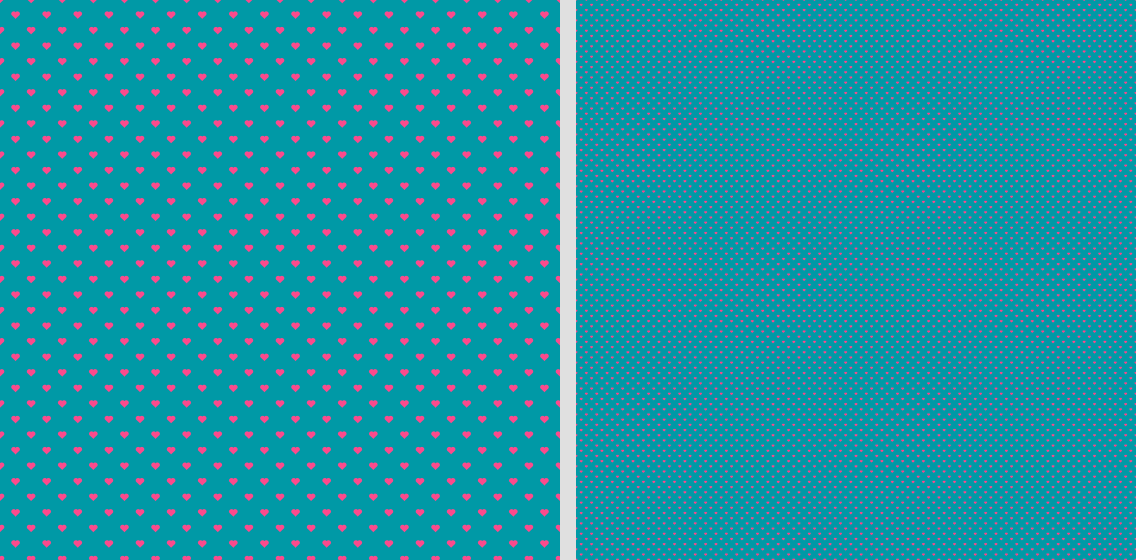
Left, the tile; right, the same tile 3 across and 3 down.
Write a three.js fragment shader that draws this pattern.

```glsl
// Small pink hearts on teal in a staggered (half-drop) lattice.
// Two square grids, one shifted by half a cell, each hold one heart per cell;
// a heart distance function gives the shape and a soft edge.

varying vec2 vUv;

const float REPEATS = 18.0;       // whole cells across and up
const float HEART_SCALE = 0.215;  // size of the unit heart, in cells
const float HEART_STRETCH = 1.06; // widening of the heart
const float HEART_RAISE = 0.015;  // lift above the lattice point, in cells
const float EDGE_SOFTNESS = 0.04; // width of the edge ramp, in cells

const vec3 TEAL = vec3(0.0, 0.60, 0.65);
const vec3 PINK = vec3(0.99, 0.29, 0.55);

float lengthSquared(vec2 v) {
  return dot(v, v);
}

// Signed distance to a heart with its tip at the origin and its notch at (0, 1).
float heartDistance(vec2 p) {
  p.x = abs(p.x);
  if (p.x + p.y > 1.0) {
    return length(p - vec2(0.25, 0.75)) - sqrt(2.0) / 4.0;
  }
  float toNotch = lengthSquared(p - vec2(0.0, 1.0));
  float toSide = lengthSquared(p - 0.5 * max(p.x + p.y, 0.0));
  return sqrt(min(toNotch, toSide)) * sign(p.x - p.y);
}

// Distance, in cells, to the heart at the centre of the cell holding p.
float heartGrid(vec2 p, float scale, float stretch, float raise) {
  vec2 local = fract(p) - 0.5 - vec2(0.0, raise);
  vec2 unit = local / (scale * vec2(stretch, 1.0));
  return heartDistance(unit + vec2(0.0, 0.552)) * scale;
}

float softFill(float distance, float softness) {
  return 1.0 - smoothstep(-0.5 * softness, 0.5 * softness, distance);
}

void main() {
  vec2 cell = vUv * REPEATS;

  // Hearts at the cell centres and at the cell corners
  float centres = heartGrid(cell, HEART_SCALE, HEART_STRETCH, HEART_RAISE);
  float corners = heartGrid(cell + 0.5, HEART_SCALE, HEART_STRETCH, HEART_RAISE);

  float heart = softFill(min(centres, corners), EDGE_SOFTNESS);
  gl_FragColor = vec4(mix(TEAL, PINK, heart), 1.0);
}
```
